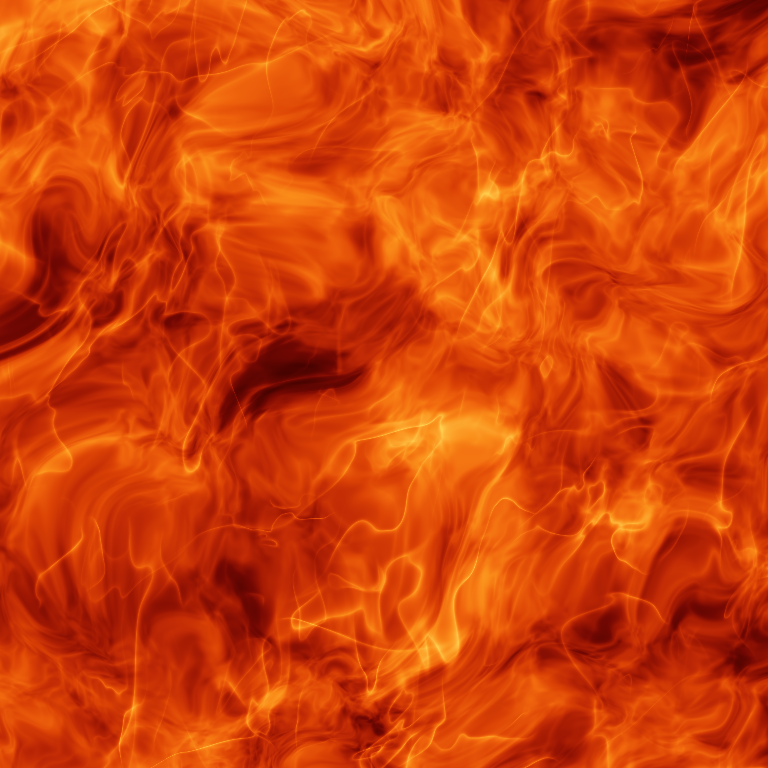
A Shadertoy shader for this texture:

```glsl
// Wall of roiling fire: swirled fractal noise gives a heat field, curly ridged wisps
// and short one-sided rims add flame detail, and a colour ramp turns heat into fire.
// Heat is kept near zero mean and unit deviation so the ramp sets colour shares.

#define CLOUD_SCALE 4.2
#define CLOUD_GAIN 0.78
#define WISP_GAIN 0.40
#define SHEET_GAIN 1.45
#define SHEET_LAYERS 5
#define SHARP_FALLOFF 11.0
#define SOFT_FALLOFF 4.5
#define SWIRL 0.034
#define EMBER_DEPTH 1.25
#define HEAT_BIAS -0.17

float hash(vec2 cell) {
    return fract(sin(dot(cell, vec2(127.1, 311.7))) * 43758.5453);
}

// Value noise scaled to zero mean and unit deviation.
float noise(vec2 p) {
    vec2 cell = floor(p), f = fract(p);
    vec2 s = f * f * f * (f * (f * 6.0 - 15.0) + 10.0);
    float low = mix(hash(cell), hash(cell + vec2(1, 0)), s.x);
    float high = mix(hash(cell + vec2(0, 1)), hash(cell + vec2(1, 1)), s.x);
    return (mix(low, high, s.y) - 0.5) / 0.215;
}

// Rotated octaves, renormalised to unit deviation; ridged folds them into crests.
float fbm(vec2 p, int octaves, float gain, bool ridged) {
    float sum = 0.0, power = 0.0, amp = 1.0;
    for (int i = 0; i < octaves; i++) {
        float n = noise(p);
        sum += amp * (ridged ? (0.82 - abs(n)) / 0.55 : n);
        power += amp * amp;
        amp *= gain;
        p = mat2(1.6, 1.2, -1.2, 1.6) * p + 13.7;
    }
    return sum / sqrt(power);
}

// Repeated displacement, halving in size, that curls straight features.
vec2 swirl(vec2 p, int steps) {
    float freq = 4.3, amp = SWIRL;
    for (int i = 0; i < steps; i++) {
        vec2 q = mat2(0.8, 0.6, -0.6, 0.8) * p * freq + float(i) * 7.3;
        p += amp * vec2(noise(q + 31.4), noise(q.yx + 57.9));
        freq *= 2.0;
        amp *= 0.5;
    }
    return p;
}

// Flame sheets: short rims, crisp on one side with a soft glow on the other.
float flameSheets(vec2 p) {
    float glow = 0.0;
    for (int i = 0; i < SHEET_LAYERS; i++) {
        float layer = float(i);
        vec2 q = swirl(p + layer * vec2(3.17, 5.43), 3);
        q.x -= 0.3 * q.y;
        float n = fbm(q * vec2(1.3, 0.75) * (5.5 + 2.0 * layer), 3, 0.45, false);
        float rim = n < 0.0 ? exp(n * SHARP_FALLOFF) : exp(-n * SOFT_FALLOFF);
        float patches = smoothstep(-0.2, 1.9, fbm(q * 7.0 + 91.0, 2, 0.6, false));
        glow += rim * patches;
    }
    return glow;
}

// Piecewise ramp from deep ember red to pale yellow.
vec3 fireColor(float heat) {
    vec3 tones[8] = vec3[8](
        vec3(0.27, 0.01, 0.00), vec3(0.45, 0.03, 0.01),
        vec3(0.62, 0.09, 0.01), vec3(0.75, 0.16, 0.02),
        vec3(0.86, 0.26, 0.02), vec3(0.94, 0.39, 0.05),
        vec3(0.98, 0.55, 0.10), vec3(1.00, 0.80, 0.30));
    float levels[8] = float[8](-3.1, -1.95, -1.3, -0.65, 0.13, 0.95, 1.8, 3.4);
    vec3 color = tones[0];
    for (int i = 1; i < 8; i++) {
        float blend = (heat - levels[i - 1]) / (levels[i] - levels[i - 1]);
        color = mix(color, tones[i], clamp(blend, 0.0, 1.0));
    }
    return color;
}

void mainImage(out vec4 fragColor, in vec2 fragCoord) {
    vec2 uv = fragCoord / iResolution.xy;
    vec2 p = uv * vec2(iResolution.x / iResolution.y, 1.0);

    // Billowing clouds and fine leaning wisps share the same swirl.
    vec2 q = swirl(p + 4.2, 4);
    float clouds = fbm(q * CLOUD_SCALE, 6, 0.66, false);
    vec2 lean = mat2(0.87, 0.5, -0.5, 0.87) * q;
    float wisps = fbm(lean * vec2(19.0, 9.0), 3, 0.65, true);

    // A dark ember pool low on the left, with rims strongest near the base.
    vec2 toPool = (uv - vec2(0.17, 0.17)) / vec2(0.21, 0.15);
    float pool = exp(-dot(toPool, toPool));
    float sheets = flameSheets(p) * mix(1.4, 0.75, uv.y);

    float heat = CLOUD_GAIN * clouds + WISP_GAIN * wisps * (1.0 - 0.5 * pool)
               + SHEET_GAIN * sheets - EMBER_DEPTH * pool + HEAT_BIAS;
    fragColor = vec4(fireColor(heat), 1.0);
}
```
